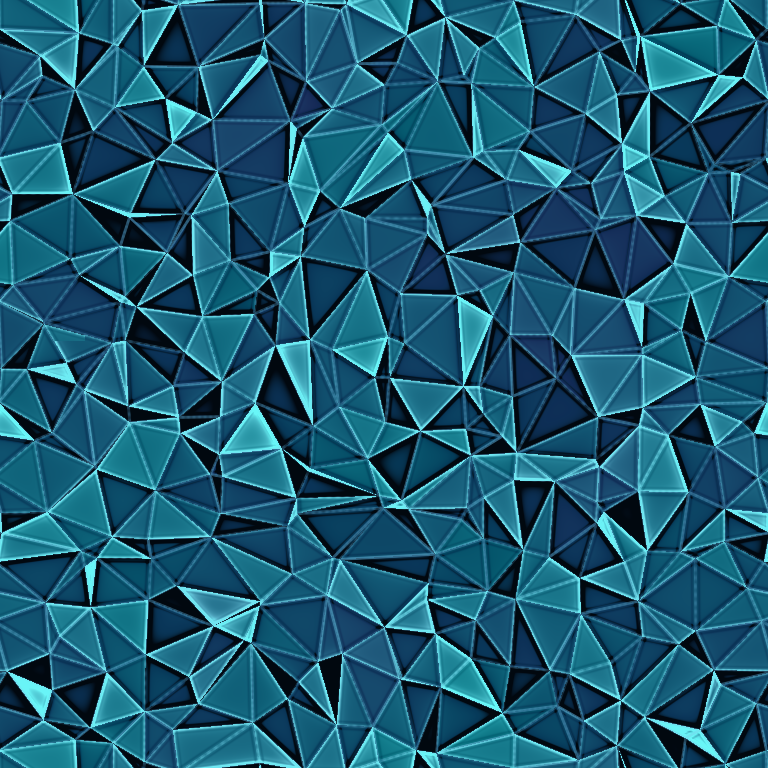
This pattern is drawn by a WebGL 1 fragment shader. Its source:

```glsl
precision highp float;
uniform vec2 u_resolution;

#define GRID 18.0
#define JITTER 1.22
#define RELIEF 1.30
#define LIGHT vec2(0.80, 0.60)
#define BASE_SHADE 0.41
#define FACET_CONTRAST 0.24
#define RIM_CONTRAST 0.44
#define RIM_WIDTH 0.16
#define GROOVE 0.12
#define LINE_WIDTH 0.034
#define SCATTER 0.55
#define TINT 0.36

float hash(vec2 p) {
  return fract(sin(dot(p, vec2(127.1, 311.7))) * 43758.5453);
}

// Scattered vertex of a wrapped cell: position relative to origin, and height
vec3 site(vec2 cell, vec2 origin) {
  vec2 id = mod(cell, GRID);
  vec2 offset = vec2(hash(id + 0.31), hash(id + 19.73)) - 0.5;
  return vec3(cell + 0.5 + JITTER * offset - origin, hash(id + 41.17));
}

float cross2(vec2 u, vec2 v) { return u.x * v.y - u.y * v.x; }

vec3 barycentric(vec2 p, vec2 a, vec2 b, vec2 c) {
  return vec3(cross2(b - p, c - p), cross2(c - p, a - p), cross2(a - p, b - p))
       / cross2(b - a, c - a);
}

vec3 lengths2(vec3 a, vec3 b, vec3 c) {
  return vec3(dot(a.xy, a.xy), dot(b.xy, b.xy), dot(c.xy, c.xy));
}

// Delaunay triangle around p: swap in the vertex deepest inside the
// circumcircle until the circle is empty, always keeping p enclosed
void findTriangle(vec2 p, out vec3 a, out vec3 b, out vec3 c) {
  vec2 base = floor(p);
  a = site(base + vec2(-2.0, -2.0), p);
  b = site(base + vec2(3.0, -2.0), p);
  c = site(base + vec2(0.0, 4.0), p);
  for (int i = 0; i < 18; i++) {
    vec3 lift = lengths2(a, b, c), entering = a, mu = vec3(1.0);
    float deepest = 1e-4;
    for (int k = 0; k < 25; k++) {
      vec2 cell = vec2(mod(float(k), 5.0), floor(float(k) / 5.0 + 0.01)) - 2.0;
      vec3 s = site(base + cell, p);
      vec3 w = barycentric(s.xy, a.xy, b.xy, c.xy);
      float depth = dot(w, lift) - dot(s.xy, s.xy);
      if (depth > deepest) { deepest = depth; entering = s; mu = w; }
    }
    if (deepest <= 1e-4) break;
    vec3 inside = barycentric(vec2(0.0), a.xy, b.xy, c.xy);
    float ra = mu.x > 1e-5 ? inside.x / mu.x : 1e6;
    float rb = mu.y > 1e-5 ? inside.y / mu.y : 1e6;
    float rc = mu.z > 1e-5 ? inside.z / mu.z : 1e6;
    if (ra <= min(rb, rc)) a = entering;
    else if (rb <= rc) b = entering;
    else c = entering;
  }
}

// Far vertex of the Delaunay triangle across the edge u-v, seen from apex
vec3 acrossEdge(vec2 p, vec3 apex, vec3 u, vec3 v) {
  vec2 base = floor(p + 0.5 * (u.xy + v.xy));
  vec3 lift = lengths2(apex, u, v), found = apex;
  float best = -1e6;
  for (int k = 0; k < 25; k++) {
    vec2 cell = vec2(mod(float(k), 5.0), floor(float(k) / 5.0 + 0.01)) - 2.0;
    vec3 s = site(base + cell, p);
    vec3 w = barycentric(s.xy, apex.xy, u.xy, v.xy);
    float score = w.x < -1e-3 ? (dot(w, lift) - dot(s.xy, s.xy)) / -w.x : -1e6;
    if (score > best) { best = score; found = s; }
  }
  return found;
}

// Light on the sloping plane through three vertices, plus a random share
float facetLight(vec3 a, vec3 b, vec3 c) {
  vec3 n = cross(b - a, c - a);
  vec2 slope = -RELIEF * n.xy / n.z;
  float lit = dot(slope, LIGHT) / sqrt(1.0 + dot(slope, slope));
  return 0.8 * lit + SCATTER * (abs(fract((a.z + b.z + c.z) * 3.0) * 2.0 - 1.0) * 2.0 - 1.0);
}

// Rim against the neighbouring facet, dark groove and a fine broken line
void addEdge(vec2 p, vec3 apex, vec3 u, vec3 v, float weight, float facet,
             inout float shade, inout float line) {
  vec2 edge = v.xy - u.xy;
  float d = max(weight, 0.0) * abs(cross2(edge, apex.xy - u.xy)) / length(edge);
  float contrast = facet - facetLight(acrossEdge(p, apex, u, v), u, v);
  float groove = (d - 0.085) / 0.03;
  float rim = 0.6 * exp(-d / RIM_WIDTH) + 0.4 * exp(-d * d / (0.3 * RIM_WIDTH * RIM_WIDTH));
  shade += rim * (RIM_CONTRAST * contrast + 0.08 * facet);
  shade -= GROOVE * exp(-groove * groove);

  // The line narrows on the shadow side of a strong step
  float tone = fract((u.z + v.z) * 7.0);
  float along = dot(0.5 * (u.xy + v.xy), normalize(edge));
  float bead = 0.5 + 0.5 * cos(along * mix(28.0, 60.0, tone));
  float width = LINE_WIDTH * (1.0 - 0.6 * smoothstep(0.1, 0.8, -contrast));
  float soft = 0.6 * GRID / u_resolution.y;
  float stroke = 1.0 - smoothstep(width - soft, width + soft, d);
  line = max(line, stroke * mix(1.0, bead, 0.6 * (1.0 - tone)) * mix(0.55, 0.95, tone));
}

vec3 ramp(float t) {
  vec3 col = mix(vec3(0.005, 0.03, 0.06), vec3(0.03, 0.22, 0.35), smoothstep(0.0, 0.2, t));
  col = mix(col, vec3(0.07, 0.35, 0.46), clamp((t - 0.20) / 0.25, 0.0, 1.0));
  col = mix(col, vec3(0.15, 0.48, 0.58), clamp((t - 0.45) / 0.23, 0.0, 1.0));
  col = mix(col, vec3(0.31, 0.67, 0.76), clamp((t - 0.68) / 0.16, 0.0, 1.0));
  return mix(col, vec3(0.44, 0.91, 0.95), clamp((t - 0.84) / 0.14, 0.0, 1.0));
}

void main() {
  vec2 p = gl_FragCoord.xy / u_resolution * GRID;
  vec3 a, b, c;
  findTriangle(p, a, b, c);
  vec3 weight = barycentric(vec2(0.0), a.xy, b.xy, c.xy);
  float facet = facetLight(a, b, c), line = 0.0;
  float shade = BASE_SHADE + FACET_CONTRAST * facet;
  addEdge(p, a, b, c, weight.x, facet, shade, line);
  addEdge(p, b, c, a, weight.y, facet, shade, line);
  addEdge(p, c, a, b, weight.z, facet, shade, line);

  // Navy to teal tint by facet height and lighting, then the lines
  float tint = TINT * ((a.z + b.z + c.z) / 3.0 - 0.5 + 0.3 * facet);
  vec3 col = ramp(shade) + tint * vec3(-0.25, 0.42, 0.15) * smoothstep(0.0, 0.3, shade);
  float lit = smoothstep(0.25, 0.85, shade);
  vec3 lineColor = mix(vec3(0.28, 0.55, 0.70), vec3(0.44, 0.89, 0.94), lit);
  col = mix(col, lineColor, line * mix(0.75, 1.0, lit));
  gl_FragColor = vec4(clamp(col, 0.0, 1.0), 1.0);
}
```
